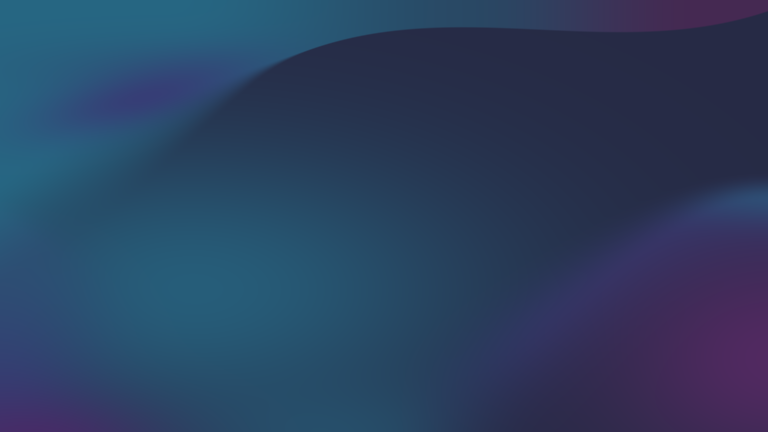
Give the GLSL for this background, as a Shadertoy shader.

```glsl
const vec3 NAVY = vec3(0.150, 0.165, 0.270);
const vec3 TEAL = vec3(0.150, 0.365, 0.475);
const vec3 BRIGHT_TEAL = vec3(0.150, 0.400, 0.510);
const vec3 STEEL = vec3(0.180, 0.310, 0.460);
const vec3 INDIGO = vec3(0.190, 0.220, 0.410);
const vec3 VIOLET = vec3(0.215, 0.235, 0.460);
const vec3 PLUM = vec3(0.270, 0.160, 0.320);
const vec3 MAGENTA = vec3(0.320, 0.160, 0.380);

// Elliptical Gaussian, 1 at its center
float glow(vec2 p, vec2 center, vec2 radius) {
    vec2 q = (p - center) / radius;
    return exp(-dot(q, q));
}

vec2 rotate(vec2 p, float angle) {
    float c = cos(angle), s = sin(angle);
    return vec2(c * p.x + s * p.y, c * p.y - s * p.x);
}

// Soft step across a curve; positive distance lies inside
float softSide(float dist, float softness) {
    return smoothstep(-softness, softness, dist);
}

// Cubic wave with a straight descent on the left
float upperEdge(float x) {
    float bend = 0.33;
    float w = max(x, bend) - 0.72;
    return 0.930 + w * (-0.08 + w * (0.12 + 2.6 * w)) + 1.1 * min(x - bend, 0.0);
}

float ridgeEdge(float x) {
    return 0.11 + 0.46 * smoothstep(0.45, 1.0, x);
}

vec3 valleyColor(vec2 p) {
    vec3 color = mix(NAVY, TEAL, glow(p, vec2(0.25, 0.33), vec2(0.38, 0.34)));
    color = mix(color, TEAL, 0.6 * glow(p, vec2(0.43, -0.02), vec2(0.20, 0.14)));

    // Blue and purple along the lower left side
    float leftSide = softSide(0.525 - 0.9 * p.x - p.y, 0.03 + 0.6 * p.x);
    float leftFade = exp(-pow(p.x / 0.12, 2.0));
    vec3 leftColor = mix(VIOLET, STEEL, smoothstep(0.05, 0.42, p.y));
    color = mix(color, leftColor, 0.85 * leftSide * leftFade);
    return mix(color, vec3(0.29, 0.16, 0.40), 0.9 * glow(p, vec2(0.04, -0.03), vec2(0.16, 0.11)));
}

vec3 ridgeColor(vec2 p, float depth) {
    vec3 color = mix(NAVY, INDIGO, exp(-pow(max(depth, 0.0) / 0.19, 2.0)));
    color = mix(color, MAGENTA, glow(p, vec2(1.02, 0.17), vec2(0.22, 0.27)));
    return mix(color, STEEL, glow(p, vec2(1.02, 0.55), vec2(0.15, 0.06)));
}

vec3 skyColor(vec2 p) {
    vec3 color = mix(BRIGHT_TEAL, vec3(0.16, 0.28, 0.39), smoothstep(0.22, 0.65, p.x));
    color = mix(color, PLUM, smoothstep(0.60, 0.92, p.x));
    color = mix(color, STEEL, 0.5 * glow(p, vec2(0.20, 0.84), vec2(0.20, 0.07)));

    // Tilted violet streak
    vec2 streak = rotate(p - vec2(0.19, 0.775), 0.46);
    return mix(color, VIOLET, 0.95 * glow(streak, vec2(0.0), vec2(0.15, 0.065)));
}

void mainImage(out vec4 fragColor, in vec2 fragCoord) {
    vec2 p = fragCoord / iResolution.xy;
    vec3 color = valleyColor(p);

    // Lower right ridge, crisper toward the right
    float depth = ridgeEdge(p.x) - p.y;
    float ridgeSoftness = mix(0.13, 0.035, smoothstep(0.6, 1.0, p.x));
    float ridge = softSide(depth, ridgeSoftness) * smoothstep(0.50, 0.72, p.x);
    color = mix(color, ridgeColor(p, depth), ridge);

    // Upper band, blurred on the left and sharp on the right
    float skySoftness = mix(0.13, 0.0025, smoothstep(0.10, 0.40, p.x));
    color = mix(color, skyColor(p), softSide(p.y - upperEdge(p.x), skySoftness));

    fragColor = vec4(color, 1.0);
}
```
